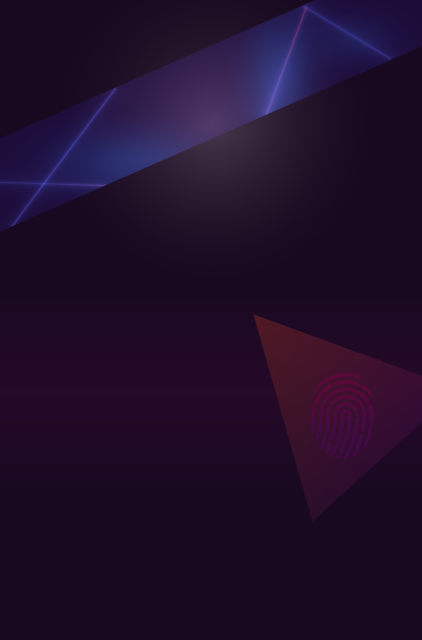
Give the GLSL for this background, as a Shadertoy shader.

```glsl
const vec3 NIGHT = vec3(0.094, 0.036, 0.127);
const vec3 PLUM = vec3(0.140, 0.036, 0.155);
const vec3 INDIGO = vec3(0.110, 0.045, 0.220);
const vec3 BLUE = vec3(0.020, 0.110, 0.190);
const vec3 BEAM = vec3(0.130, 0.170, 0.380);
const vec3 EMBER = vec3(0.240, 0.060, 0.080);
const vec3 HALO = vec3(0.190, 0.185, 0.165);
const vec3 RUST = vec3(0.315, 0.100, 0.140);
const vec3 WINE = vec3(0.205, 0.040, 0.210);
const vec3 DUSK = vec3(0.165, 0.050, 0.170);
const vec3 RIDGE_TOP = vec3(0.380, 0.025, 0.230);
const vec3 RIDGE_LOW = vec3(0.270, 0.030, 0.310);

const vec2 HALO_CENTER = vec2(0.333, 0.808);
const float HALO_RADIUS = 0.250;
const float BAND_SLOPE = 0.439;
const float BAND_LOW = 0.638;
const float BAND_HIGH = 0.784;
const vec2 TRI_A = vec2(0.396, 0.509);
const vec2 TRI_B = vec2(0.488, 0.185);
const vec2 TRI_C = vec2(0.7155, 0.392);
const vec2 PRINT_CENTER = vec2(0.535, 0.352);
const vec2 PRINT_SIZE = vec2(0.051, 0.069);
const float RIDGE_STEP = 0.0113;

float hash(vec2 cell) {
    return fract(sin(dot(cell, vec2(41.3, 289.1))) * 437.58);
}

// Signed distance to the line from a to b, positive on its left
float sideOf(vec2 p, vec2 a, vec2 b) {
    vec2 d = normalize(b - a);
    return d.x * (p.y - a.y) - d.y * (p.x - a.x);
}

float softSpot(vec2 p, vec2 center, vec2 size) {
    vec2 q = (p - center) / size;
    return exp(-dot(q, q));
}

// Thin beam with a wide halo; x is the core, y the halo
vec2 beam(vec2 p, vec2 a, vec2 b) {
    vec2 d = b - a;
    float t = clamp(dot(p - a, d) / dot(d, d), 0.0, 1.0);
    float dist = length(p - a - t * d);
    return vec2(exp(-dist / 0.0018), exp(-dist / 0.012));
}

vec3 bandColor(vec2 p) {
    vec3 color = INDIGO;
    color += BLUE * softSpot(p, vec2(0.210, 0.745), vec2(0.120, 0.050));
    color += BLUE * softSpot(p, vec2(0.435, 0.880), vec2(0.050, 0.095));
    color += 0.5 * BLUE * softSpot(p, vec2(0.550, 0.935), vec2(0.070, 0.040));

    vec2 left = beam(p, vec2(0.180, 0.861), vec2(0.020, 0.648));
    vec2 flat_ = beam(p, vec2(0.000, 0.715), vec2(0.165, 0.710));
    vec2 steep = beam(p, vec2(0.478, 0.987), vec2(0.417, 0.822));
    vec2 right = beam(p, vec2(0.475, 0.990), vec2(0.609, 0.909));
    float foot = smoothstep(0.95, 0.82, p.y);

    color += BEAM * (0.70 * left.x + 0.20 * left.y);
    color += BEAM * (0.40 * flat_.x + 0.20 * flat_.y);
    color += BEAM * (0.50 * right.x + 0.20 * right.y);
    color += BEAM * steep.y * mix(0.15, 0.60, foot);
    color += EMBER * steep.x * (1.0 - 0.5 * foot);
    color += 0.5 * EMBER * flat_.x * smoothstep(0.06, 0.16, p.x);
    return color;
}

// Broken arches that run down into bent legs
float printMask(vec2 p, float px) {
    vec2 q = p - PRINT_CENTER;
    float oval = length(q / PRINT_SIZE);
    float legs = max(-q.y, 0.0);
    vec2 bent = vec2(q.x - 0.006 + 4.0 * legs * legs, max(q.y, 0.0));
    float r = length(bent) / RIDGE_STEP;
    float ring = floor(r);
    float ridge = abs(fract(r) - 0.5) * RIDGE_STEP;
    float along = atan(bent.y, bent.x) * (ring + 0.5) - q.y / RIDGE_STEP * step(q.y, 0.0);
    float cell = along / 4.0 + hash(vec2(ring, 3.0));
    float gap = abs(fract(cell) - 0.5) * 4.0 * RIDGE_STEP;
    float broken = step(0.45, hash(vec2(floor(cell + 0.5), ring)));
    float dash = 1.0 - broken * smoothstep(px, -px, 0.5 * RIDGE_STEP - (2.0 * RIDGE_STEP - gap) * 0.0 - gap + 1.4 * RIDGE_STEP);
    float line = smoothstep(px, -px, ridge - 0.0029);
    return line * dash * smoothstep(1.0 + 15.0 * px, 1.0 - 15.0 * px, oval);
}

void mainImage(out vec4 fragColor, in vec2 fragCoord) {
    vec2 p = fragCoord / iResolution.y;
    float px = 0.75 / iResolution.y;

    // Backdrop with a plum haze
    float haze = smoothstep(0.215, 0.385, p.y) * (1.0 - 0.5 * smoothstep(0.39, 0.50, p.y));
    haze *= smoothstep(0.535, 0.495, p.y);
    vec3 color = mix(NIGHT, PLUM, haze);

    // Slanted band
    float height = p.y - BAND_SLOPE * p.x;
    float band = smoothstep(-px, px, height - BAND_LOW) * smoothstep(px, -px, height - BAND_HIGH);
    color = mix(color, bandColor(p), band);

    // Round halo, dimmer above the band
    float glow = pow(max(1.0 - length(p - HALO_CENTER) / HALO_RADIUS, 0.0), 1.6);
    float dim = mix(1.0, 0.7, smoothstep(-px, px, height - BAND_HIGH));
    color += HALO * glow * dim * mix(vec3(1.0), vec3(1.1, 0.95, 1.1), band);

    // Triangle shaded between its corners
    float inside = min(sideOf(p, TRI_A, TRI_B), min(sideOf(p, TRI_B, TRI_C), sideOf(p, TRI_C, TRI_A)));
    float wa = sideOf(p, TRI_B, TRI_C) / sideOf(TRI_A, TRI_B, TRI_C);
    float wb = sideOf(p, TRI_C, TRI_A) / sideOf(TRI_B, TRI_C, TRI_A);
    vec3 face = RUST * wa + DUSK * wb + WINE * (1.0 - wa - wb);
    vec3 ridges = mix(RIDGE_LOW, RIDGE_TOP, smoothstep(0.30, 0.41, p.y));
    face = mix(face, ridges, 0.75 * printMask(p, px));
    color = mix(color, face, smoothstep(-px, px, inside));

    fragColor = vec4(color, 1.0);
}
```
